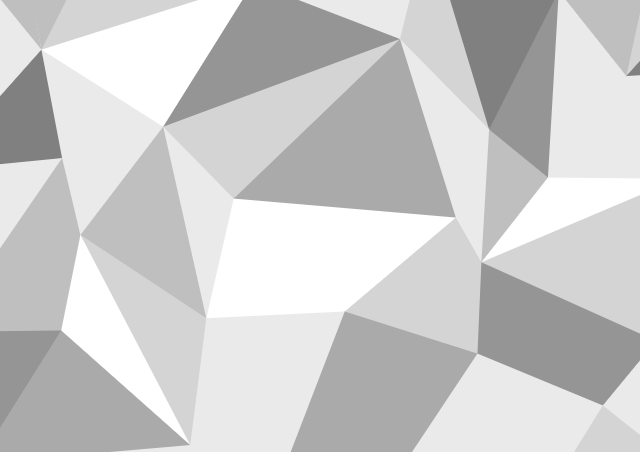
Reproduce this background procedurally as a WebGL 1 fragment shader.

```glsl
precision highp float;
// Flat mosaic of irregular grey triangles and polygons with crisp edges.

uniform vec2 u_resolution;

const float CELL_SIZE = 0.275;     // in canvas heights
const float GRID_ANGLE = 0.42;
const float JITTER = 0.78;         // full spread of a corner, in cells
const float SPLIT_CHANCE = 0.62;   // share of cells cut into two tones

float hash(vec2 p, float seed) {
  vec3 q = fract(vec3(p.xyx + seed) * vec3(0.1031, 0.1030, 0.0973));
  q += dot(q, q.yzx + 33.33);
  return fract((q.x + q.y) * q.z);
}

mat2 rotation(float angle) {
  float c = cos(angle), s = sin(angle);
  return mat2(c, s, -s, c);
}

// Grid corner shifted at random
vec2 corner(vec2 id) {
  return id + JITTER * (vec2(hash(id, 17.3), hash(id, 71.9)) - 0.5);
}

float cross2(vec2 a, vec2 b) {
  return a.x * b.y - a.y * b.x;
}

float signedArea(vec2 a, vec2 b, vec2 c) {
  return 0.5 * cross2(b - a, c - a);
}

// Signed distance to the line a-b, negative on its left
float edgeDistance(vec2 p, vec2 a, vec2 b) {
  vec2 along = b - a;
  return -cross2(along, p - a) / max(length(along), 1e-4);
}

// Antialiased cover of a counter-clockwise triangle
float triangleCover(vec2 p, vec2 a, vec2 b, vec2 c, float pixel) {
  float d = max(edgeDistance(p, a, b),
                max(edgeDistance(p, b, c), edgeDistance(p, c, a)));
  return clamp(0.5 - d / pixel, 0.0, 1.0);
}

// Seven even greys from white to mid grey, weighted by area share
float greyTone(float rank) {
  float level = step(0.12, rank) + step(0.40, rank) + step(0.57, rank)
              + step(0.69, rank) + step(0.86, rank) + step(0.92, rank);
  return 1.0 - level / 12.0;
}

// Evenly spread ranks, so tones keep their shares and neighbours differ
float toneRank(vec2 id, float part) {
  float wobble = 0.12 * hash(id, 5.7 + part);
  return fract(dot(id, vec2(0.382, 0.713)) + 0.47 * part + wobble);
}

// Adds both halves of one cell: x is grey times cover, y is cover
vec2 cellPaint(vec2 p, vec2 id, float pixel) {
  vec2 a = corner(id);
  vec2 b = corner(id + vec2(1.0, 0.0));
  vec2 c = corner(id + vec2(1.0, 1.0));
  vec2 d = corner(id + vec2(0.0, 1.0));

  // Pick a diagonal that stays inside the quad
  bool acInside = min(signedArea(a, b, c), signedArea(a, c, d)) > 0.0;
  bool bdInside = min(signedArea(a, b, d), signedArea(b, c, d)) > 0.0;
  bool useAC = acInside && (!bdInside || hash(id, 41.1) < 0.5);

  float first = useAC ? triangleCover(p, a, b, c, pixel)
                      : triangleCover(p, a, b, d, pixel);
  float second = useAC ? triangleCover(p, a, c, d, pixel)
                       : triangleCover(p, b, c, d, pixel);

  float part = step(hash(id, 29.5), SPLIT_CHANCE);
  float firstTone = greyTone(toneRank(id, 0.0));
  float secondTone = greyTone(toneRank(id, part));
  return vec2(first * firstTone + second * secondTone, first + second);
}

void main() {
  vec2 canvas = (gl_FragCoord.xy - 0.5 * u_resolution) / u_resolution.y;
  vec2 p = rotation(GRID_ANGLE) * canvas / CELL_SIZE + vec2(20.4, 30.7);
  float pixel = 1.0 / (u_resolution.y * CELL_SIZE);

  // Blend the cells that can reach this point
  vec2 paint = vec2(0.0);
  for (int y = -1; y <= 1; y++) {
    for (int x = -1; x <= 1; x++) {
      paint += cellPaint(p, floor(p) + vec2(float(x), float(y)), pixel);
    }
  }
  gl_FragColor = vec4(vec3(paint.x / max(paint.y, 1e-4)), 1.0);
}
```
